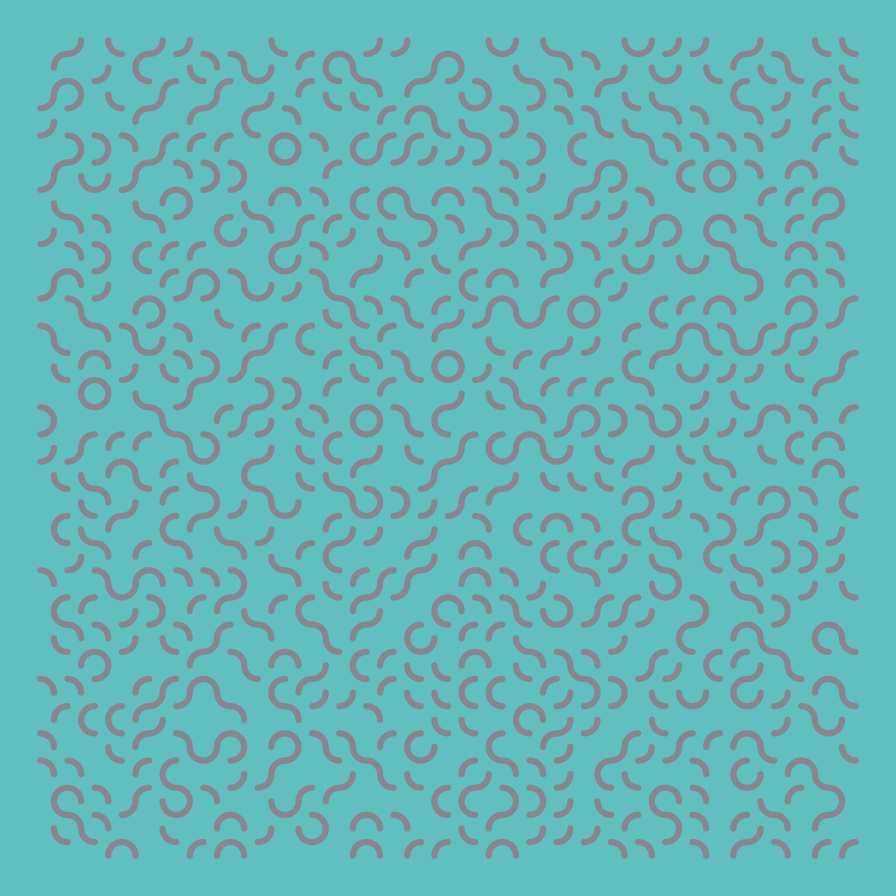
This pattern is drawn by a WebGL 2 fragment shader. Its source:

```glsl
#version 300 es
precision highp float;

uniform vec2 u_resolution;
out vec4 fragColor;

const vec3 BACKGROUND = vec3(0.38, 0.75, 0.75);
const vec3 STROKE = vec3(0.53, 0.52, 0.56);
const float CELLS = 30.0;          // cells per side
const float MARGIN = 0.045;        // border, in canvas units
const float ARC_RADIUS = 0.5;      // in cell units
const float STROKE_WIDTH = 0.23;   // in cell units
const float SEED = 17.0;

float hash(vec2 p) {
    vec3 q = fract(vec3(p.xyx) * 0.1031 + SEED * 0.0137);
    q += dot(q, q.yzx + 33.33);
    return fract((q.x + q.y) * q.z);
}

// Distance to a quarter arc in the positive quadrant, with round ends
float quarterArc(vec2 p) {
    if (min(p.x, p.y) > 0.0) return abs(length(p) - ARC_RADIUS);
    return min(length(p - vec2(ARC_RADIUS, 0.0)),
               length(p - vec2(0.0, ARC_RADIUS)));
}

// Each cell holds one arc around a randomly chosen corner
float cellArc(vec2 p, vec2 cell) {
    float pick = floor(hash(cell) * 4.0);
    vec2 corner = vec2(mod(pick, 2.0), floor(pick * 0.5));
    vec2 inward = 1.0 - 2.0 * corner;
    return quarterArc((p - cell - corner) * inward);
}

void main() {
    float side = min(u_resolution.x, u_resolution.y);
    vec2 uv = (gl_FragCoord.xy - 0.5 * u_resolution) / side + 0.5;
    float cellsPerUnit = CELLS / (1.0 - 2.0 * MARGIN);
    vec2 p = (uv - MARGIN) * cellsPerUnit;

    // Neighbours are included so that round ends cross cell borders
    float dist = 10.0;
    for (int y = -1; y <= 1; y++) {
        for (int x = -1; x <= 1; x++) {
            vec2 cell = floor(p) + vec2(x, y);
            bool inside = all(greaterThanEqual(cell, vec2(0.0)))
                       && all(lessThan(cell, vec2(CELLS)));
            if (inside) dist = min(dist, cellArc(p, cell));
        }
    }

    // One pixel of edge smoothing
    float pixel = cellsPerUnit / side;
    float ink = clamp(0.5 - (dist - 0.5 * STROKE_WIDTH) / pixel, 0.0, 1.0);
    fragColor = vec4(mix(BACKGROUND, STROKE, ink), 1.0);
}
```
